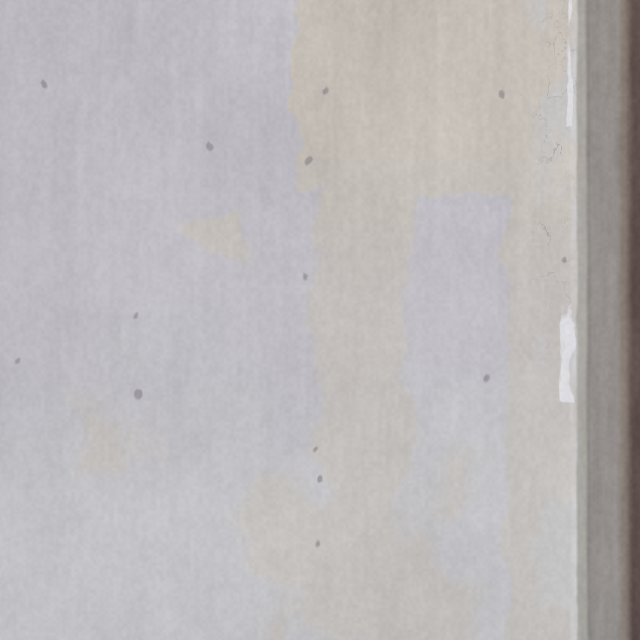
A WebGL 2 fragment shader for this texture:

```glsl
#version 300 es
precision highp float;
// Worn lavender plaster over beige, with a chipped corner and a shaded side face.

#define LAVENDER vec3(0.744, 0.737, 0.760)
#define PALE_BLUE vec3(0.757, 0.757, 0.774)
#define BEIGE vec3(0.768, 0.742, 0.708)
#define CHIP_WHITE vec3(0.865, 0.862, 0.880)
#define SPECK_DARK vec3(0.52, 0.50, 0.52)
#define CORNER_X 0.902
#define STREAK_AMOUNT 0.030
#define GRAIN_AMOUNT 0.022
#define MOTTLE_AMOUNT 0.060
#define SPECK_CELLS 11.0
#define SPECK_CHANCE 0.16

uniform vec2 u_resolution;
out vec4 fragColor;

// Integer hash of a lattice cell, from 0 to 1
float hash(vec2 cell) {
  uvec2 q = uvec2(ivec2(cell) + 4096) * uvec2(1597u, 3812u);
  uint n = (q.x ^ (q.y >> 1)) * 747796u + q.y * 2891u;
  n = (n ^ (n >> 15)) * 277803u;
  n = (n ^ (n >> 13)) * 668265u;
  return float((n ^ (n >> 16)) & 65535u) / 65535.0;
}

float noise(vec2 p) {
  vec2 i = floor(p), f = fract(p);
  f = f * f * (3.0 - 2.0 * f);
  return mix(mix(hash(i), hash(i + vec2(1, 0)), f.x),
             mix(hash(i + vec2(0, 1)), hash(i + vec2(1, 1)), f.x), f.y);
}

// Layered noise centred on zero
float fbm(vec2 p) {
  float sum = 0.0, amp = 0.5;
  for (int i = 0; i < 5; i++) {
    sum += amp * (noise(p) - 0.5);
    p = p * 2.03 + vec2(17.3, 9.1);
    amp *= 0.5;
  }
  return sum;
}

float softBox(vec2 p, vec2 centre, vec2 halfSize, float blur) {
  vec2 d = abs(p - centre) - halfSize;
  return smoothstep(blur, -blur, max(d.x, d.y));
}

// Where the beige undercoat shows through
float beigeCover(vec2 p) {
  vec2 q = p + 0.055 * vec2(fbm(p * 13.0), fbm(p * 11.0 + 40.0));
  float bias = 0.85 * softBox(q, vec2(0.645, 0.87), vec2(0.18, 0.17), 0.012);
  bias = max(bias, 0.62 * softBox(q, vec2(0.57, 0.40), vec2(0.07, 0.34), 0.035));
  bias = max(bias, 0.58 * softBox(q, vec2(0.58, 0.12), vec2(0.17, 0.13), 0.09));
  bias = max(bias, 0.75 * softBox(q, vec2(0.86, 0.45), vec2(0.065, 0.60), 0.014));
  bias = max(bias, 0.55 * softBox(q, vec2(0.19, 0.32), vec2(0.09, 0.07), 0.06));
  bias = max(bias, 0.55 * softBox(q, vec2(0.31, 0.63), vec2(0.05, 0.03), 0.03));
  float cover = bias + 0.10 + 0.95 * fbm(p * vec2(8.0, 6.5) + 3.0);
  return smoothstep(0.36, 0.60, cover) * mix(0.55, 0.9, smoothstep(0.4, 0.85, p.y));
}

// Sparse small dark marks, each kept inside its own cell
float specks(vec2 p) {
  vec2 cell = floor(p * SPECK_CELLS);
  vec2 offset = vec2(hash(cell + 71.0), hash(cell + 133.0)) * 0.6 + 0.2;
  vec2 d = fract(p * SPECK_CELLS) - offset;
  d.x += d.y * (hash(cell + 211.0) - 0.5);
  float size = mix(0.025, 0.065, hash(cell + 307.0));
  float dist = length(d * vec2(1.0, 0.75)) + 0.05 * fbm(p * 160.0);
  return smoothstep(size + 0.03, size - 0.02, dist) * step(hash(cell), SPECK_CHANCE);
}

vec3 wall(vec2 p) {
  float blueTint = smoothstep(0.65, 0.15, p.y + 0.5 * fbm(p * 4.0 + 60.0));
  vec3 colour = mix(LAVENDER, PALE_BLUE, blueTint);
  colour = mix(colour, BEIGE, beigeCover(p));
  // Vertical brush marks, strongest near the top
  float streak = fbm(vec2(p.x * 55.0, p.y * 3.0)) + 0.5 * fbm(vec2(p.x * 120.0, p.y * 7.0));
  colour += STREAK_AMOUNT * streak * mix(0.6, 1.3, p.y);
  colour += MOTTLE_AMOUNT * fbm(p * 5.0 + 25.0);
  colour += 0.5 * MOTTLE_AMOUNT * fbm(p * vec2(26.0, 20.0) + 90.0);
  colour = mix(colour, SPECK_DARK, 0.6 * specks(p));
  // Flaking strip beside the corner: pale paint, cracks and bright chips
  float strip = smoothstep(0.82, 0.86, p.x + 0.06 * fbm(p * 14.0));
  float flakes = smoothstep(-0.03, 0.06, fbm(p * vec2(24.0, 11.0) + 5.0));
  colour = mix(colour, vec3(0.770, 0.770, 0.775), 0.7 * strip * flakes);
  float ridge = abs(fbm(p * vec2(38.0, 24.0) + 11.0));
  float cracks = smoothstep(0.022, 0.0, ridge) * smoothstep(0.35, 0.65, p.y);
  colour -= 0.10 * strip * cracks * noise(p * 30.0);
  float zone = max(softBox(p, vec2(0.885, 0.45), vec2(0.014, 0.08), 0.012),
                   softBox(p, vec2(0.890, 0.91), vec2(0.007, 0.11), 0.008));
  float chips = smoothstep(0.32, 0.46, 0.5 * zone + 0.7 * fbm(p * vec2(50.0, 17.0)));
  float edgeLine = smoothstep(0.008, 0.001, abs(p.x - CORNER_X + 0.006));
  chips = max(chips, 0.45 * edgeLine * noise(vec2(p.x * 90.0, p.y * 28.0)));
  return mix(colour, CHIP_WHITE, chips);
}

// Side face: light rim, grey band, then a dark warm edge
vec3 sideFace(vec2 p) {
  float x = p.x + 0.008 * fbm(vec2(p.x * 20.0, p.y * 5.0));
  vec3 colour = mix(vec3(0.66, 0.65, 0.63), vec3(0.58, 0.56, 0.55), smoothstep(0.912, 0.926, x));
  colour = mix(colour, vec3(0.53, 0.49, 0.46), smoothstep(0.962, 0.976, x));
  colour = mix(colour, vec3(0.37, 0.31, 0.30), smoothstep(0.974, 0.992, x));
  colour -= 0.06 * smoothstep(0.006, 0.0, abs(x - 0.919));
  colour += 0.06 * fbm(vec2(p.x * 90.0, p.y * 9.0)) + 0.04 * fbm(p * 18.0);
  return colour + vec3(0.008, 0.0, -0.004) * (p.y - 0.5);
}

void main() {
  vec2 p = gl_FragCoord.xy / u_resolution;
  float cornerX = CORNER_X + 0.005 * fbm(vec2(3.0, p.y * 30.0));
  vec3 colour = mix(wall(p), sideFace(p), smoothstep(-0.003, 0.003, p.x - cornerX));
  float grain = noise(p * 210.0) + noise(p * vec2(150.0, 95.0) + 50.0) - 1.0;
  fragColor = vec4(colour + GRAIN_AMOUNT * grain, 1.0);
}
```
